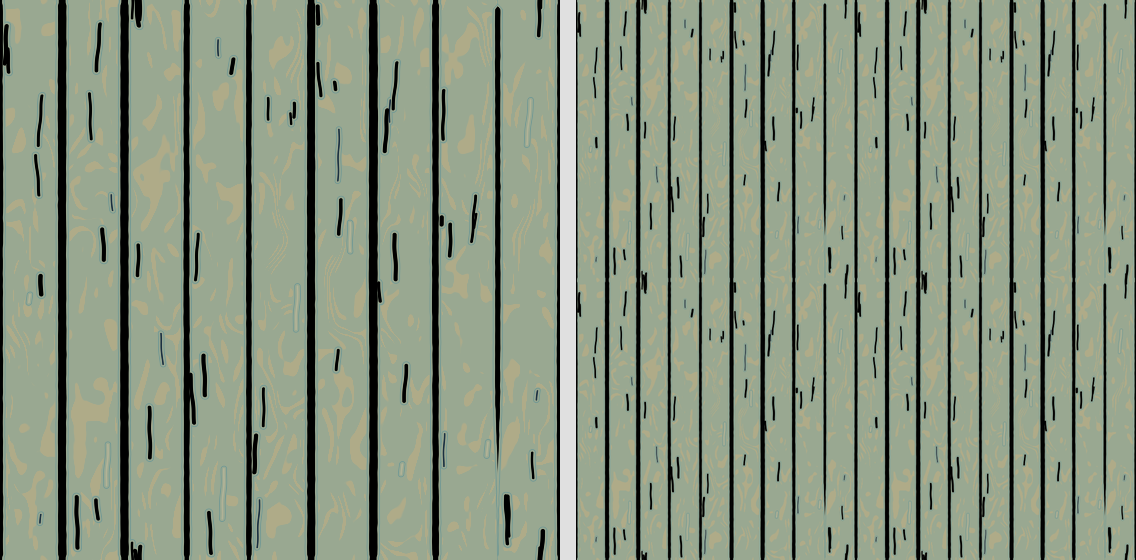
Left: one tile. Right: repeated 2 by 2.
A WebGL 1 fragment shader for this texture:

```glsl
precision highp float;
// Nine weathered sage planks with rough black gaps, scratches and tan wood grain.
// Gaps and scratches are distance fields sharing one teal rim; the grain is
// broken contour bands of warped noise, which wraps vertically so the tile repeats.

uniform vec2 u_resolution;

const float PLANKS = 9.0;
const float GAP_HALF = 0.0062;       // mean half width of a gap
const float GAP_VARY = 0.0016;       // change of half width from gap to gap
const float GAP_CYCLE = 4.25;        // gaps per wide-narrow cycle
const float ROUGHNESS = 0.0011;
const float RIM_OFFSET = 0.0036;
const float RIM_HALF = 0.0008;
const float GRAIN_LEVEL = 0.76;
const float GRAIN_RINGS = 5.0;
const int SCRATCHES = 7;             // per plank: five black, one navy, one pale
const float TAU = 6.28319;
const vec3 SAGE = vec3(0.60, 0.66, 0.57);
const vec3 TAN = vec3(0.685, 0.67, 0.535);
const vec3 TEAL = vec3(0.45, 0.60, 0.58);
const vec3 NAVY = vec3(0.10, 0.18, 0.25);
const vec3 PALE = vec3(0.70, 0.70, 0.59);
const vec3 BLACK = vec3(0.0);

float hash(vec2 p) {
  vec3 q = fract(p.xyx * 0.1031);
  q += dot(q, q.yzx + 33.33);
  return fract((q.x + q.y) * q.z);
}

// Value noise that repeats after a whole number of rows
float noise(vec2 p, float rows, float seed) {
  vec2 cell = floor(p);
  vec2 t = fract(p);
  t = t * t * (3.0 - 2.0 * t);
  float x = cell.x + seed * 41.0;
  float y0 = mod(cell.y, rows);
  float y1 = mod(cell.y + 1.0, rows);
  return mix(mix(hash(vec2(x, y0)), hash(vec2(x + 1.0, y0)), t.x),
             mix(hash(vec2(x, y1)), hash(vec2(x + 1.0, y1)), t.x), t.y);
}

// Signed distance to the nearest gap between planks
float gapDistance(vec2 uv) {
  float x = uv.x * PLANKS + 0.5;
  float gap = mod(floor(x), PLANKS);
  float offset = (fract(x) - 0.5) / PLANKS;
  float halfWidth = GAP_HALF + GAP_VARY * cos(TAU * (gap - 1.5) / GAP_CYCLE);
  float side = gap * 2.0 + step(0.0, offset);
  halfWidth += ROUGHNESS * (noise(vec2(0.5, uv.y * 90.0), 90.0, side + 20.0) - 0.5);
  halfWidth += ROUGHNESS * (noise(vec2(0.5, uv.y * 6.0), 6.0, side + 50.0) - 0.5);
  // Pinch at the plank ends; the last gap also closes toward the bottom
  float fromEnd = min(uv.y, 1.0 - uv.y);
  halfWidth -= 0.0014 * (1.0 - smoothstep(0.004, 0.011, fromEnd));
  float open = smoothstep(0.03, 0.32, uv.y) * (1.0 - smoothstep(0.982, 0.994, uv.y));
  halfWidth -= 0.0075 * (1.0 - open) * step(PLANKS - 1.5, gap);
  return abs(offset) - halfWidth;
}

// Distances to the nearest black, navy and pale scratch
vec3 scratchDistance(vec2 uv, float plank) {
  vec3 nearest = vec3(1.0);
  for (int i = 0; i < SCRATCHES; i++) {
    float n = float(i);
    vec2 key = vec2(plank * 17.0 + 3.0, n * 7.0 + 5.0);
    vec2 center = vec2((plank + mix(0.09, 0.91, hash(key))) / PLANKS, hash(key + 1.3));
    float shape = hash(key + 2.7);
    float halfLength = mix(0.005, 0.046, shape);
    float slant = (hash(key + 4.1) - 0.5) * 0.2;
    vec2 p = uv - center;
    p.y = fract(p.y + 0.5) - 0.5;
    p.x -= slant * p.y + 0.0007 * sin(p.y * 110.0 + n);
    p.y = max(abs(p.y) - halfLength, 0.0);
    float faint = step(4.5, n);
    float pale = step(5.5, n);
    float radius = mix(mix(0.0021, 0.0040, hash(key + 5.9)), 0.0014, faint);
    vec3 skip = vec3(faint, 1.0 - faint + pale, 1.0 - pale);
    nearest = min(nearest, length(p) - radius + skip);
  }
  return nearest;
}

// Fragmented streaks and rings along the plank
float grain(vec2 p, float plank) {
  float warp = noise(p * vec2(3.0, 14.0), 14.0, plank + 80.0);
  float bend = noise(vec2(p.x * 2.4 + warp, p.y * 7.0 + warp * 0.7), 7.0, plank + 100.0);
  float rings = 0.5 + 0.5 * cos(TAU * GRAIN_RINGS * bend);
  float flecks = noise(vec2(p.x * 8.0 + warp * 2.0, p.y * 38.0), 38.0, plank + 120.0);
  float value = 0.5 * rings + 0.6 * flecks;
  return smoothstep(GRAIN_LEVEL - 0.02, GRAIN_LEVEL + 0.02, value);
}

void main() {
  vec2 uv = gl_FragCoord.xy / u_resolution;
  float soft = max(0.0007, 0.6 / u_resolution.y);
  float plank = floor(uv.x * PLANKS);
  float gap = gapDistance(uv);
  vec3 scratch = scratchDistance(uv, plank);
  float dark = min(gap, scratch.x);
  float marks = min(dark, min(scratch.y, scratch.z));

  // Wood, kept plain beside the marks
  vec2 local = vec2(fract(uv.x * PLANKS), uv.y);
  float clearing = smoothstep(0.004, 0.007, marks);
  vec3 color = mix(SAGE, TAN, grain(local, plank) * clearing);

  // Rim, then pale, navy and black marks
  float rim = 1.0 - smoothstep(RIM_HALF - soft, RIM_HALF + soft, abs(marks - RIM_OFFSET));
  color = mix(color, TEAL, rim);
  color = mix(color, PALE, 1.0 - smoothstep(-soft, soft, scratch.z));
  color = mix(color, NAVY, 1.0 - smoothstep(-soft, soft, scratch.y));
  color = mix(color, BLACK, 1.0 - smoothstep(-soft, soft, dark));
  gl_FragColor = vec4(color, 1.0);
}
```
